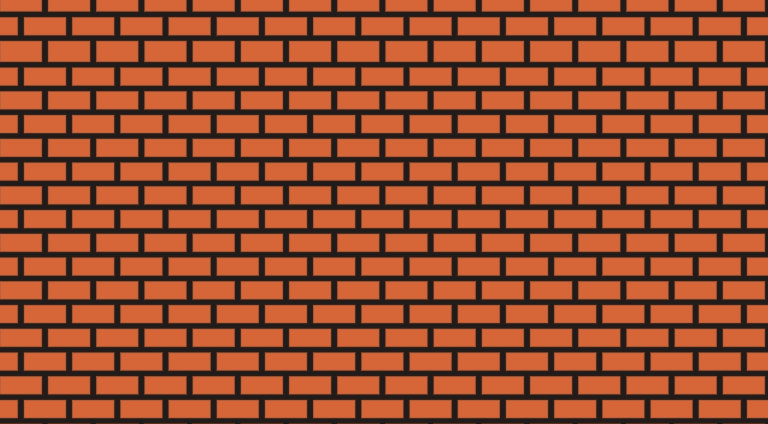
A Shadertoy shader for this pattern:

```glsl
// Running-bond brick wall: flat orange bricks in dark mortar, one course taller.
// Each point finds its course and brick, then a box distance picks the colour
// through a soft ramp: mortar, scorched edge, dull rim, clean face.

// Lengths are fractions of the canvas width.
const float BRICK_PITCH   = 0.06276;              // brick plus vertical joint
const float COURSE_PITCH  = 0.03092;              // brick plus bed joint
const vec2  BRICK_HALF    = vec2(0.0274, 0.0118); // half size of a brick
const vec2  WALL_ORIGIN   = vec2(0.0272, 0.0040); // lower left of a first cell
const float TALL_COURSE   = 15.0;                 // index counted from the bottom
const float TALL_EXTRA    = 0.0037;               // added height of that course
const float EDGE_SOFTNESS = 0.0011;               // half width of the edge ramp

const vec3 MORTAR   = vec3(0.130, 0.110, 0.110);
const vec3 SCORCHED = vec3(0.190, 0.100, 0.060);
const vec3 RIM      = vec3(0.740, 0.400, 0.260);
const vec3 FACE     = vec3(0.840, 0.400, 0.220);

// Signed distance to a box, negative inside.
float boxDistance(vec2 p, vec2 halfSize) {
    vec2 d = abs(p) - halfSize;
    return length(max(d, 0.0)) + min(max(d.x, d.y), 0.0);
}

// Signed distance from a wall point to the brick of its cell.
float brickDistance(vec2 p) {
    // Course index, with the taller one stretched
    float tallTop = (TALL_COURSE + 1.0) * COURSE_PITCH + TALL_EXTRA;
    float course = p.y < tallTop
        ? min(floor(p.y / COURSE_PITCH), TALL_COURSE)
        : floor((p.y - TALL_EXTRA) / COURSE_PITCH);
    float isTall = course == TALL_COURSE ? 1.0 : 0.0;
    float lift = TALL_EXTRA * (course > TALL_COURSE ? 1.0 : 0.5 * isTall);

    // Position relative to the brick centre, odd courses shifted by half
    float across = p.x / BRICK_PITCH + 0.5 * mod(course, 2.0);
    vec2 local = vec2((fract(across) - 0.5) * BRICK_PITCH,
                      p.y - (course + 0.5) * COURSE_PITCH - lift);
    return boxDistance(local, BRICK_HALF + vec2(0.0, 0.5 * TALL_EXTRA * isTall));
}

void mainImage(out vec4 fragColor, in vec2 fragCoord) {
    vec2 p = fragCoord / iResolution.x - WALL_ORIGIN;
    float soft = max(EDGE_SOFTNESS, 0.6 / iResolution.x);
    float depth = -brickDistance(p) / soft; // positive inside the brick

    // Colour ramp from joint to face
    vec3 color = mix(MORTAR, SCORCHED, smoothstep(-2.2, -0.8, depth));
    color = mix(color, RIM, smoothstep(-1.0, 1.0, depth));
    color = mix(color, FACE, smoothstep(0.8, 2.0, depth));
    fragColor = vec4(color, 1.0);
}
```
